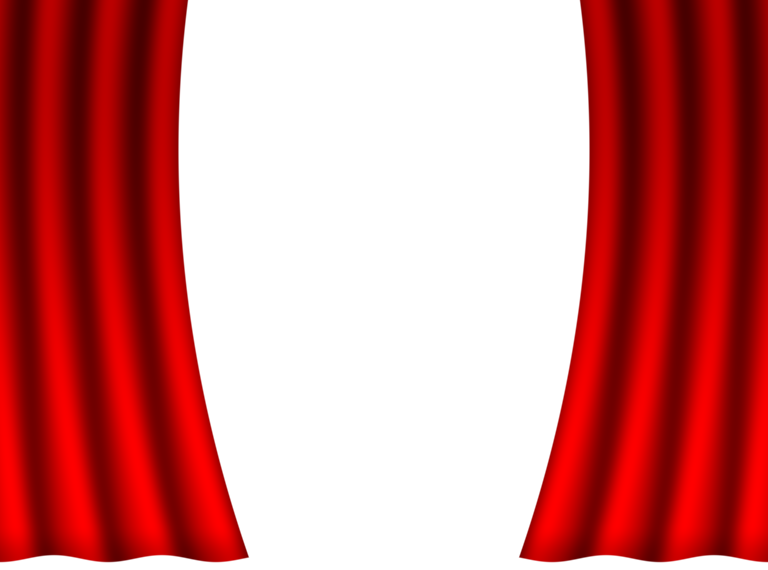
A WebGL 2 fragment shader for this background:

```glsl
#version 300 es
precision highp float;
// Two red stage curtains drawn aside from a white opening.
// One half is modelled and mirrored: a parabola cuts the inner edge, a cosine
// cuts the hem, and a skewed cosine, measured from the edge, shades the folds.

uniform vec2 u_resolution;
out vec4 fragColor;

const float TAU = 6.2831853;

// Inner edge of the curtain at depth t below the top
float innerEdge(float t) {
    float k = t - 0.263;
    return 0.2324 + 0.1794 * k * k;
}

// Depth of the wavy hem at distance x from the side
float hemDepth(float x) {
    return 0.98 + 0.0061 * cos(TAU * x / 0.1406);
}

// Fold height, 0 in a crease and 1 on a ridge
float foldHeight(float inset, float t) {
    float spread = 1.0 + 0.45 * (t - 0.3) * (t - 0.3);
    float angle = TAU * (inset / spread - 0.021) / 0.0755;
    // Creases lean away from the opening as the cloth falls
    float lean = mix(0.15, -0.4, smoothstep(0.5, 1.0, t));
    return 0.5 + 0.5 * cos(angle + lean * (1.0 - cos(angle)));
}

// Cloth colour, lit more strongly towards the floor
vec3 clothColor(float inset, float t) {
    float crease = mix(0.28, 0.46, smoothstep(0.0, 0.9, t));
    float ridge = mix(0.73, 1.0, smoothstep(0.1, 0.85, t));
    float light = mix(crease, ridge, foldHeight(inset, t));
    light *= 1.0 - 0.2 * smoothstep(0.92, 0.985, t);
    return vec3(light, 0.0, 0.0);
}

void main() {
    vec2 uv = gl_FragCoord.xy / u_resolution;
    vec2 pixel = 1.0 / u_resolution;
    float x = min(uv.x, 1.0 - uv.x);
    float t = 1.0 - uv.y;

    // Smooth coverage inside both the inner edge and the hem
    float inset = innerEdge(t) - x;
    float rise = hemDepth(x) - t;
    float cover = smoothstep(-pixel.x, pixel.x, inset)
                * smoothstep(-pixel.y, pixel.y, rise);

    fragColor = vec4(mix(vec3(1.0), clothColor(inset, t), cover), 1.0);
}
```
